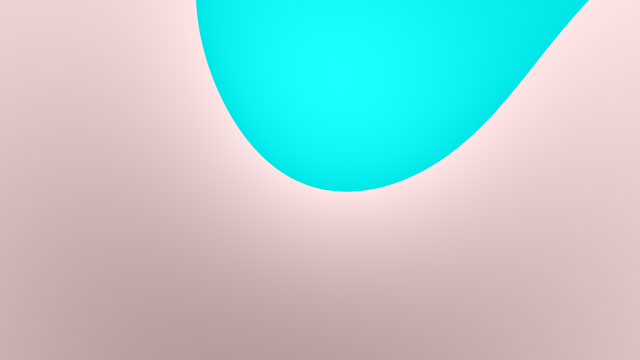
Reproduce this background procedurally as a WebGL 1 fragment shader.

```glsl
precision highp float;

uniform vec2 u_resolution;

// Lengths are in canvas heights, origin at the lower left.
const vec3 PINK = vec3(1.0, 0.9, 0.9);
const vec3 CYAN = vec3(0.0, 0.9, 0.9);

const vec2 LOBE_TIP = vec2(0.963, 0.4676);
const vec3 LOBE_LEAN = vec3(0.25, -0.432, 0.773);
const vec3 LOBE_WIDTH = vec3(0.7176, -0.55, 0.475);
const float LOBE_HEIGHT = 0.57;
const int SEGMENTS = 48;

const vec2 SHADE_CENTER = vec2(0.764, 0.028);
const vec2 SHADE_SPREAD = vec2(1.254, 1.0);
const float SHADE_DEPTH = 0.34;
const float RIM_GLOW = 0.28;

const vec2 LIGHT_CENTER = vec2(0.926, 0.745);
const float LIGHT_SPREAD = 0.225;
const float LIGHT_GAIN = 0.107;
const float LIGHT_RIM = 0.06;

// Value of a cubic without constant term.
float cubic(vec3 k, float h) {
  return h * (k.x + h * (k.y + h * k.z));
}

// Positive inside the leaning lobe, zero on its outline.
float lobeField(vec2 p) {
  float h = p.y - LOBE_TIP.y;
  float offset = p.x - LOBE_TIP.x - cubic(LOBE_LEAN, h);
  return cubic(LOBE_WIDTH, h) - offset * offset;
}

// Outline point: t runs from -1 (left top) through 0 (tip) to 1 (right top).
vec2 outlinePoint(float t) {
  float h = LOBE_HEIGHT * t * t;
  float halfWidth = sqrt(max(cubic(LOBE_WIDTH, h), 0.0));
  return LOBE_TIP + vec2(cubic(LOBE_LEAN, h) + sign(t) * halfWidth, h);
}

float segmentDistance(vec2 p, vec2 a, vec2 b) {
  vec2 ab = b - a;
  float t = clamp(dot(p - a, ab) / dot(ab, ab), 0.0, 1.0);
  return length(p - a - ab * t);
}

float outlineDistance(vec2 p) {
  float nearest = 10.0;
  vec2 previous = outlinePoint(-1.0);
  for (int i = 1; i <= SEGMENTS; i++) {
    vec2 next = outlinePoint(2.0 * float(i) / float(SEGMENTS) - 1.0);
    nearest = min(nearest, segmentDistance(p, previous, next));
    previous = next;
  }
  return nearest;
}

void main() {
  float pixel = 1.0 / u_resolution.y;
  vec2 p = gl_FragCoord.xy * pixel;

  // Shaded ground, brightest along the outline.
  vec2 away = p - SHADE_CENTER;
  float shade = SHADE_DEPTH * exp(-dot(away * away, 1.0 / SHADE_SPREAD));
  shade *= 1.0 - exp(-outlineDistance(p) / RIM_GLOW);
  vec3 ground = PINK - shade;

  // Lobe with a soft inner light.
  float field = lobeField(p);
  vec2 toLight = p - LIGHT_CENTER;
  float light = LIGHT_GAIN * exp(-dot(toLight, toLight) / LIGHT_SPREAD);
  light *= 1.0 - exp(-max(field, 0.0) / LIGHT_RIM);
  vec3 lobe = CYAN + light;

  // Smooth edge about one pixel wide.
  vec2 e = vec2(pixel, 0.0);
  vec2 slope = vec2(lobeField(p + e.xy) - lobeField(p - e.xy),
                    lobeField(p + e.yx) - lobeField(p - e.yx)) / (2.0 * pixel);
  float edge = field / max(length(slope), 0.0001);
  float inside = smoothstep(-0.6 * pixel, 0.6 * pixel, edge);

  gl_FragColor = vec4(mix(ground, lobe, inside), 1.0);
}
```
